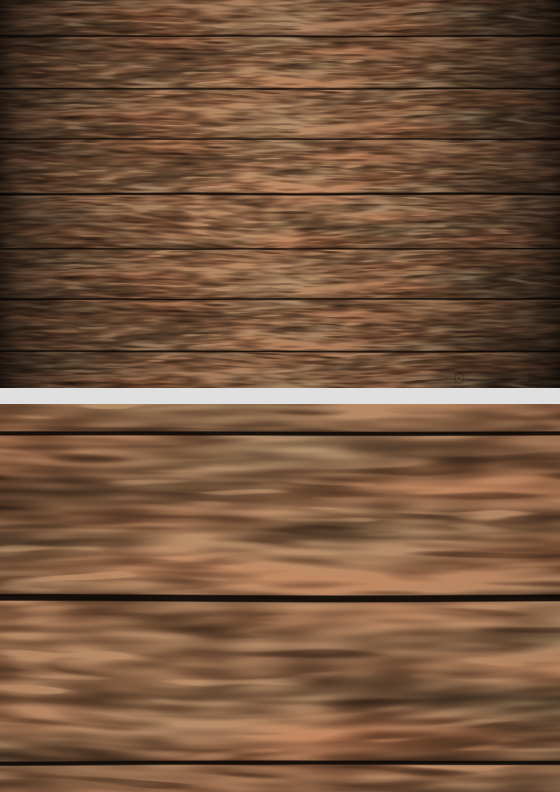
Top: the whole. Bottom: its middle third, enlarged.
Write a Shadertoy shader that draws this texture.

```glsl
// Eight weathered brown boards laid across the canvas, parted by dark grooves.
// Grain is stretched gradient noise plus short pale and dark flecks; three kinds
// of board alternate, and the whole darkens towards its left and right sides.

#define PITCH 0.1355          // usual board height, in canvas heights
#define WIDE_PITCH 0.1415     // height of the two middle boards
#define GROOVE_HALF 0.0021    // half width of a groove
#define GRAIN_CONTRAST 1.15
#define FLECK_STRENGTH 0.30
#define BASE_TONE 0.63
#define SIDE_FADE 0.52
#define DARK_WOOD vec3(0.22, 0.145, 0.095)
#define MID_WOOD vec3(0.42, 0.29, 0.20)
#define LIGHT_WOOD vec3(0.70, 0.525, 0.385)
#define GROOVE_COLOR vec3(0.05, 0.032, 0.022)

vec2 latticeGradient(vec2 cell) {
    vec3 q = fract(cell.xyx * vec3(0.1031, 0.1030, 0.0973));
    q += dot(q, q.yzx + 33.33);
    return 2.0 * fract((q.xx + q.yz) * q.zy) - 1.0;
}

float gradientNoise(vec2 p) {
    vec2 i = floor(p), f = p - i;
    vec2 u = f * f * f * (f * (f * 6.0 - 15.0) + 10.0);
    float a = dot(latticeGradient(i), f);
    float b = dot(latticeGradient(i + vec2(1, 0)), f - vec2(1, 0));
    float c = dot(latticeGradient(i + vec2(0, 1)), f - vec2(0, 1));
    float d = dot(latticeGradient(i + vec2(1, 1)), f - vec2(1, 1));
    return mix(mix(a, b, u.x), mix(c, d, u.x), u.y);
}

// Soft elliptical patch
float blob(vec2 p, vec2 center, vec2 radius) {
    vec2 q = (p - center) / radius;
    return exp(-dot(q, q));
}

// Height of groove k, counted from the middle one, with a slight waver
float grooveHeight(float k, float x) {
    float pitch = abs(k) < 1.5 ? WIDE_PITCH : PITCH;
    return 0.5 + k * pitch + 0.003 * gradientNoise(vec2(x * 3.0, k * 7.3 + 0.4));
}

float grooveHalfWidth(float k) {
    return GROOVE_HALF * (k == 0.0 ? 1.4 : abs(k) == 1.0 ? 0.85 : 1.0);
}

// Brightness of the wood; p is measured from the board's lower left corner
float woodTone(vec2 p, float kind) {
    vec2 g = p + vec2(kind * 17.3, kind * 5.7);
    g.y += 0.022 * gradientNoise(g * vec2(1.8, 7.0));

    // Long fibres, each octave finer than the last
    float grain = 0.0;
    vec2 frequency = vec2(1.8, 18.0);
    for (int i = 0; i < 4; i++) {
        grain += (0.32 + 0.05 * float(i)) * gradientNoise(g * frequency + float(i) * 9.1);
        frequency *= vec2(2.1, 1.95);
    }
    float tone = BASE_TONE + GRAIN_CONTRAST * grain;

    // Short flecks, gathered in drifts
    float drift = smoothstep(-0.25, 0.3, gradientNoise(g * vec2(2.5, 22.0) + 31.0));
    float pale = smoothstep(0.08, 0.42, gradientNoise(g * vec2(13.0, 125.0) + 53.0));
    float pores = smoothstep(0.08, 0.42, gradientNoise(g * vec2(9.0, 110.0) + 77.0));
    tone += FLECK_STRENGTH * (pale * drift * 1.3 - pores * (1.2 - 0.6 * drift));

    // Patches that belong to each kind of board
    if (kind < 1.5) tone += 0.17 * blob(p, vec2(0.76, 0.028), vec2(0.30, 0.026));
    if (kind == 1.0) tone -= 0.20 * blob(p, vec2(0.43, 0.066), vec2(0.11, 0.020));
    if (kind == 2.0) {
        tone += 0.27 * blob(p, vec2(0.76, 0.116), vec2(0.48, 0.022));
        tone -= 0.38 * blob(p, vec2(0.91, 0.107), vec2(0.06, 0.008));
    }
    return tone;
}

vec3 woodColor(float tone) {
    vec3 color = mix(DARK_WOOD, MID_WOOD, clamp(tone * 2.0, 0.0, 1.0));
    return mix(color, LIGHT_WOOD, clamp(tone * 2.0 - 1.0, 0.0, 1.0));
}

void mainImage(out vec4 fragColor, in vec2 fragCoord) {
    vec2 p = fragCoord / iResolution.y;
    float pixel = 1.0 / iResolution.y;

    // Find the board: k is the groove beneath it
    float k = -4.0;
    for (float j = -3.0; j < 3.5; j += 1.0)
        if (p.y > grooveHeight(j, p.x)) k = j;
    float below = p.y - grooveHeight(k, p.x);
    float above = grooveHeight(k + 1.0, p.x) - p.y;
    float kind = k == -1.0 ? 2.0 : mod(k + step(0.0, k), 2.0);

    // Wood with a small knot near the lower right
    float tone = woodTone(vec2(p.x, below), kind);
    float knot = length((p - vec2(1.183, 0.025)) / vec2(0.015, 0.017));
    tone -= 0.35 * exp(-knot * knot) * (0.5 + 0.5 * cos(knot * 8.0));

    // Worn pale upper lip and shaded lower edge
    float wear = smoothstep(-0.2, 0.3, gradientNoise(vec2(p.x * 9.0, k * 3.7)));
    tone += 0.30 * wear * exp(-above / 0.005) - 0.22 * exp(-below / 0.006);
    vec3 color = woodColor(tone);

    // Patches of reddish and olive stain
    float stain = gradientNoise(vec2(p.x * 3.5, below * 26.0) + kind * 11.0);
    color *= 1.0 + stain * vec3(0.12, -0.07, -0.14);

    // Grooves
    float grooves = 1.0 - min(
        smoothstep(-pixel, pixel, below - grooveHalfWidth(k)),
        smoothstep(-pixel, pixel, above - grooveHalfWidth(k + 1.0)));
    color = mix(color, GROOVE_COLOR, 0.93 * grooves);

    // Darkening towards the sides and corners
    vec2 q = 2.0 * fragCoord / iResolution.xy - 1.0;
    q.x += 0.04 * (1.0 - q.x * q.x);
    float light = 1.0 - SIDE_FADE * q.x * q.x - 0.17 * pow(abs(q.x), 10.0);
    light *= 1.04 - 0.17 * q.y * q.y * (0.6 + q.x * q.x);
    fragColor = vec4(color * light, 1.0);
}
```
